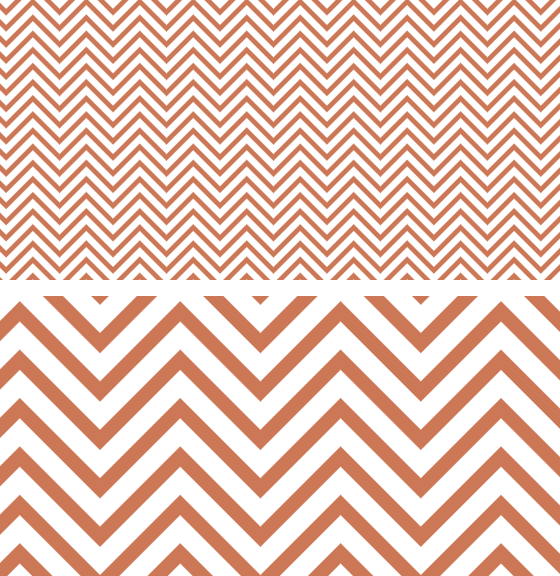
Top: the whole. Bottom: its middle third, enlarged.
Give the GLSL for this pattern, as a WebGL 2 fragment shader.

```glsl
#version 300 es
precision highp float;
// Terracotta chevron stripes on white: a triangle wave along x shifts
// evenly spaced horizontal bands, giving mitred zigzags at 45 degrees.
// Lengths are in canvas heights, measured from the left and top edges.

uniform vec2 u_resolution;
out vec4 fragColor;

// Distance from x to the nearest multiple of period.
float triangleWave(float x, float period) {
    return abs(fract(x / period + 0.5) - 0.5) * period;
}

void main() {
    vec2 p = gl_FragCoord.xy / u_resolution.y;
    float pixel = 1.0 / u_resolution.y;

    // Peaks repeat across; the stripe falls away from each at slope one.
    float drop = triangleWave(p.x - 0.1173, 0.19097);

    // Vertical distance to the nearest stripe centre line.
    float depth = 1.0 - p.y - drop - 0.0513;
    float fromCentre = triangleWave(depth - 0.0121, 0.05763);

    // Perpendicular distance to the stripe edge, negative inside.
    float edge = (fromCentre - 0.0121) * 0.7071;
    float stripe = 1.0 - smoothstep(-0.75 * pixel, 0.75 * pixel, edge);

    vec3 white = vec3(1.0);
    vec3 terracotta = vec3(0.80, 0.47, 0.34);
    fragColor = vec4(mix(white, terracotta, stripe), 1.0);
}
```
